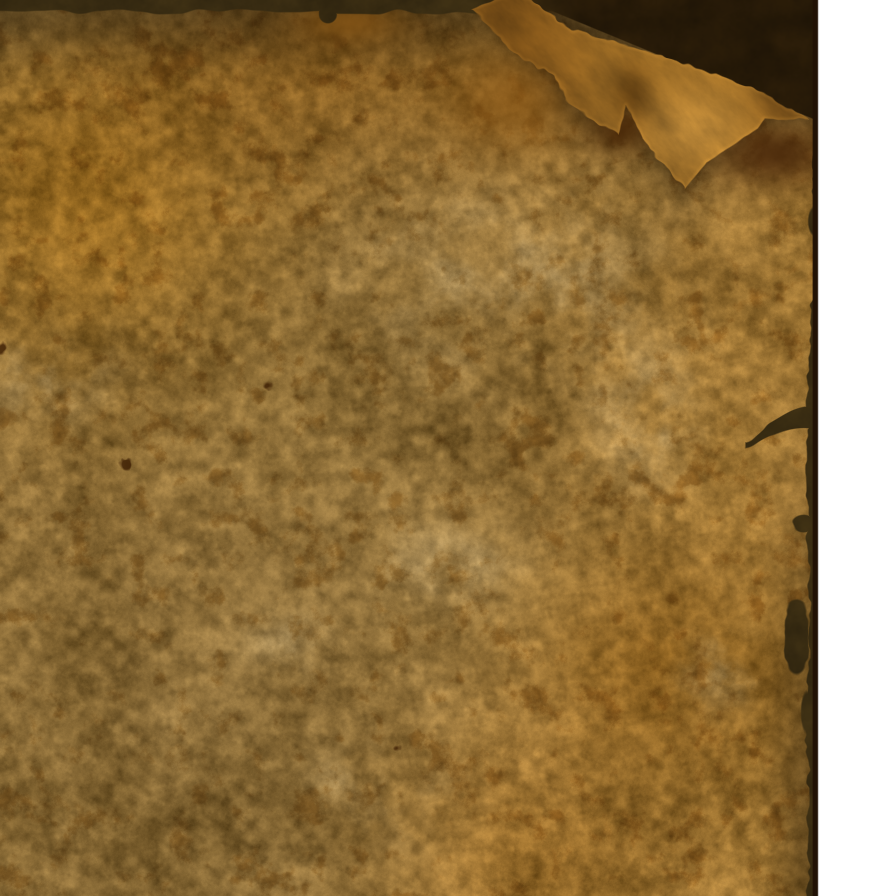
Give the GLSL for this texture, as a Shadertoy shader.

```glsl
float hash(vec2 p) {
    return fract(sin(dot(p, vec2(127.1, 311.7))) * 43758.5453);
}

float noise(vec2 p) {
    vec2 i = floor(p), f = fract(p);
    f = f * f * (3.0 - 2.0 * f);
    return mix(mix(hash(i), hash(i + vec2(1, 0)), f.x),
               mix(hash(i + vec2(0, 1)), hash(i + vec2(1, 1)), f.x), f.y);
}

float fbm(vec2 p) {
    float sum = 0.0, amp = 0.5;
    for (int i = 0; i < 6; i++) {
        sum += amp * noise(p);
        p = mat2(1.6, 1.2, -1.2, 1.6) * p + 7.3;
        amp *= 0.55;
    }
    return sum / 1.08;
}

// Soft elliptical blob
float glow(vec2 p, vec2 center, vec2 radius) {
    vec2 d = (p - center) / radius;
    return exp(-dot(d, d));
}

float segment(vec2 p, vec2 a, vec2 b) {
    vec2 ab = b - a;
    return length(p - a - ab * clamp(dot(p - a, ab) / dot(ab, ab), 0.0, 1.0));
}

// Signed distance to the rolled corner, negative inside
float curlDistance(vec2 p) {
    const int N = 18;
    vec2 v[N] = vec2[N](
        vec2(.527, .990), vec2(.573, .941), vec2(.618, .915), vec2(.632, .889),
        vec2(.664, .863), vec2(.690, .850), vec2(.699, .883), vec2(.716, .844),
        vec2(.764, .789), vec2(.788, .818), vec2(.846, .857), vec2(.853, .867),
        vec2(.903, .867), vec2(.846, .899), vec2(.781, .924), vec2(.703, .948),
        vec2(.638, .967), vec2(.579, 1.01));
    float d = 1.0, side = 1.0;
    for (int i = 0, j = N - 1; i < N; j = i, i++) {
        d = min(d, segment(p, v[i], v[j]));
        if ((v[i].y > p.y) != (v[j].y > p.y) &&
            p.x < v[i].x + (v[j].x - v[i].x) * (p.y - v[i].y) / (v[j].y - v[i].y)) side = -side;
    }
    return side * d;
}

// Stained, mottled parchment
vec3 paper(vec2 p) {
    vec3 col = mix(vec3(.565, .44, .225), vec3(.61, .445, .185), smoothstep(.45, .85, p.x) * .8);
    col = mix(col, vec3(.57, .39, .10), .85 * glow(p, vec2(.10, .78), vec2(.20, .20)));
    col = mix(col, vec3(.47, .31, .08), .75 * glow(p, vec2(.36, .93), vec2(.24, .13)));
    col = mix(col, vec3(.51, .34, .09), .75 * glow(p, vec2(.74, .25), vec2(.15, .12)));
    col = mix(col, vec3(.66, .46, .17), .70 * glow(p, vec2(.58, .04), vec2(.16, .15)));
    col = mix(col, vec3(.50, .39, .20), .55 * glow(p, vec2(.25, .15), vec2(.24, .25)));
    col = mix(col, vec3(.49, .38, .18), .40 * glow(p, vec2(.32, .55), vec2(.18, .13)));

    // Pale worn patches
    float worn = glow(p, vec2(.50, .37), vec2(.07, .04)) + glow(p, vec2(.32, .28), vec2(.04, .03))
               + glow(p, vec2(.42, .12), vec2(.07, .05)) + glow(p, vec2(.05, .58), vec2(.08, .05))
               + glow(p, vec2(.81, .25), vec2(.05, .04)) + glow(p, vec2(.72, .53), vec2(.06, .07))
               + glow(p, vec2(.58, .69), vec2(.16, .09));
    col = mix(col, vec3(.67, .57, .38), worn * smoothstep(.3, .8, fbm(p * 22.0)) * .65);

    // Cloudy blotches, then fine grain
    float cloud = fbm(p * 10.0 + 3.0) - .5, grain = fbm(p * 75.0) - .5;
    col *= 1.0 + cloud * .45 + grain * .62;
    col += vec3(.02, .04, .075) * (cloud + grain);
    col = mix(col, col * vec3(.78, .68, .45), smoothstep(.54, .78, fbm(p * 45.0 + 17.0)) * .7);

    // Browned margins
    col *= 1.0 - .38 * smoothstep(.90, 1.0, p.y) - .30 * smoothstep(.84, .915, p.x) * smoothstep(.65, .2, p.y);
    col = mix(col, vec3(.57, .36, .09), .7 * glow(p, vec2(.39, .975), vec2(.06, .025)));
    return mix(col, vec3(.56, .34, .07), .6 * glow(p, vec2(.58, .89), vec2(.08, .06)));
}

void mainImage(out vec4 fragColor, in vec2 fragCoord) {
    vec2 p = fragCoord / iResolution.xy;
    float px = 1.0 / iResolution.y;
    vec3 col = paper(p);

    // Small burn spots
    vec3 spots[4] = vec3[4](vec3(.141, .482, .006), vec3(.299, .570, .004),
                            vec3(.443, .165, .003), vec3(.0, .611, .006));
    for (int i = 0; i < 4; i++) {
        float d = length(p - spots[i].xy) + (noise(p * 250.0) - .5) * .004;
        col = mix(col, vec3(.25, .13, .02), .85 * smoothstep(spots[i].z + .002, spots[i].z - .002, d));
    }

    // Shadow cast below the rolled corner
    float curl = curlDistance(p + (noise(p * 130.0) - .5) * .003);
    col *= 1.0 - .35 * exp(-max(curl, 0.0) * 45.0) * smoothstep(.52, .64, p.x);
    col = mix(col, vec3(.27, .14, .03), .85 * glow(p, vec2(.865, .828), vec2(.065, .033)));
    col = mix(col, vec3(.30, .16, .03), .7 * glow(p, vec2(.695, .855), vec2(.035, .025)));

    // Ragged edges, notch and tears: positive where the paper is gone
    float ragged = noise(vec2(p.y * 55.0, 3.0)) + .5 * noise(vec2(p.y * 150.0, 5.0)) - .75;
    float gone = p.x - mix(.902, .909, smoothstep(.6, .72, p.y)) - ragged * .006;
    gone = max(gone, p.y - .987 - (noise(vec2(p.x * 45.0, 8.0)) - .5) * .006);
    gone = max(gone, p.y - 1.003 + .413 * (p.x - .579));
    gone = max(gone, .010 - segment(p, vec2(.366, .984), vec2(.366, 1.02)));
    float hook = .535 - .022 * smoothstep(.90, .835, p.x) - .01 * smoothstep(.86, .83, p.x);
    float hookWidth = mix(.004, .013, smoothstep(.83, .91, p.x)) + ragged * .003;
    gone = max(gone, min(hookWidth - abs(p.y - hook), p.x - .832));
    gone = max(gone, .013 - length((p - vec2(.889, .287)) * vec2(1.0, .32)) + ragged * .004);
    gone = max(gone, .010 - length((p - vec2(.897, .415)) * vec2(.8, 1.0)) + ragged * .004);
    gone = max(gone, .007 - length((p - vec2(.909, .753)) * vec2(1.0, .45)));
    gone = max(gone, .007 - length((p - vec2(.901, .205)) * vec2(1.0, .3)));
    vec3 backing = mix(vec3(.22, .17, .07), vec3(.15, .10, .03), smoothstep(.52, .66, p.x) * step(.8, p.y));
    backing *= .75 + .5 * fbm(p * 40.0);
    col = mix(col, backing, smoothstep(-px, px, gone));

    // Rolled corner with a diagonal sheen and a creased tip
    vec3 roll = mix(vec3(.48, .31, .09), vec3(.62, .43, .15), smoothstep(.56, .72, p.x));
    roll = mix(roll, vec3(.76, .55, .23), .8 * glow(p, vec2(.775, .855), vec2(.06, .045)));
    roll = mix(roll, vec3(.40, .25, .06), .7 * glow(p, vec2(.705, .895), vec2(.022, .035)));
    roll = mix(roll, vec3(.42, .26, .07), .6 * glow(p, vec2(.875, .885), vec2(.035, .03)));
    roll *= .70 + .54 * fbm(vec2(p.x + p.y, (p.y - p.x) * .5) * 28.0);
    roll += vec3(.07, .05, .02) * smoothstep(.005, .0, -curl);
    col = mix(col, roll, smoothstep(px, -px, curl));

    // Dark side strip and blank margin
    col = mix(col, vec3(.13, .07, .02), smoothstep(.907 - px, .907 + px, p.x));
    col = mix(col, vec3(1.0), smoothstep(.913 - px, .913 + px, p.x));
    fragColor = vec4(col, 1.0);
}
```
